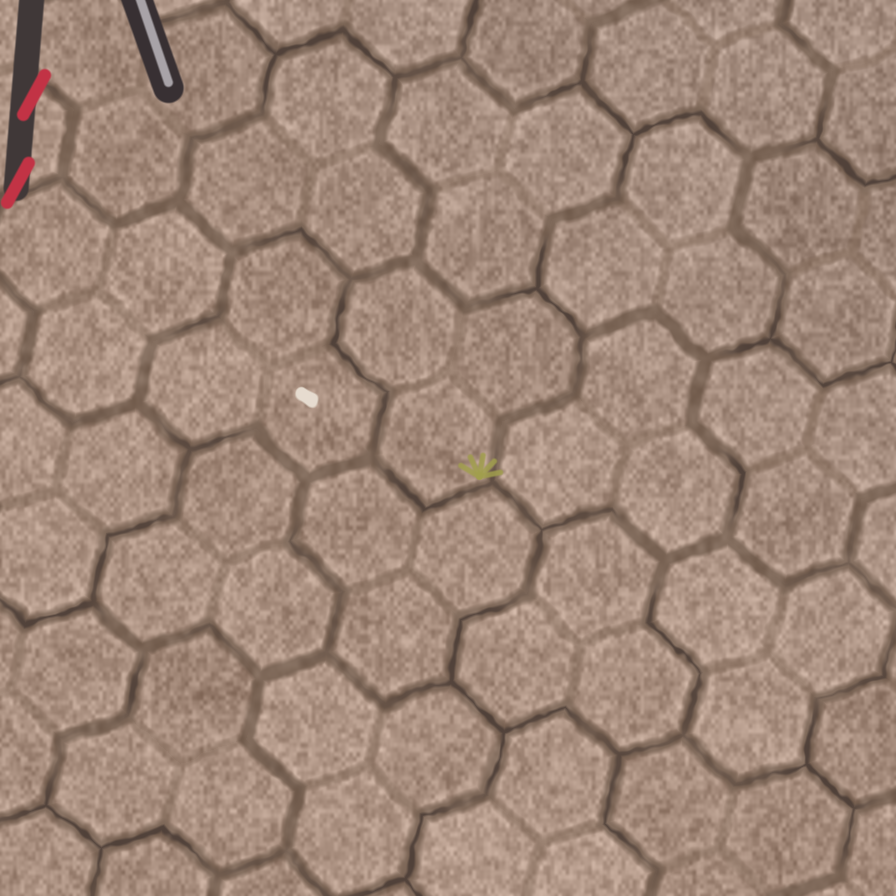
A three.js fragment shader for this texture:

```glsl
// Worn brown paving of hexagons moulded in blocks of three, with dark sandy joints.
varying vec2 vUv;

const vec2 STEP_A = vec2(0.1322, -0.0299);   // lattice step to the right
const vec2 STEP_B = vec2(0.0417, -0.1263);   // lattice step downwards
const vec2 ORIGIN = vec2(0.449, 0.638);

const vec3 STONE = vec3(0.665, 0.562, 0.500);
const vec3 GROOVE = vec3(0.545, 0.450, 0.385);
const vec3 JOINT = vec3(0.470, 0.385, 0.325);
const vec3 CRACK = vec3(0.290, 0.235, 0.210);

float hash(vec2 p) {
  return fract(sin(dot(p, vec2(127.1, 311.7))) * 43758.55);
}

float noise(vec2 p) {
  vec2 i = floor(p), f = fract(p);
  f = f * f * (3.0 - 2.0 * f);
  return mix(mix(hash(i), hash(i + vec2(1.0, 0.0)), f.x),
             mix(hash(i + vec2(0.0, 1.0)), hash(i + 1.0), f.x), f.y);
}

// Block of three that owns a cell; upward and downward blocks alternate
vec3 blockOf(vec2 cell) {
  float row = floor((cell.y + 0.5) / 2.0);
  float along = cell.x + row;
  float column = floor((along + 0.5) / 3.0);
  float place = along - 3.0 * column + cell.y - 2.0 * row;
  return vec3(column, row, step(1.5, place));
}

float blockHash(vec3 block) {
  return hash(block.xy * 3.1 + block.z * 17.3);
}

vec2 cellCentre(vec2 cell) {
  float h = blockHash(blockOf(cell));
  vec2 shift = vec2(h, fract(h * 37.0)) - 0.5;
  return ORIGIN + cell.x * STEP_A + cell.y * STEP_B + 0.007 * shift;
}

vec2 nearestCell(vec2 p) {
  vec2 d = p - ORIGIN;
  float det = STEP_A.x * STEP_B.y - STEP_A.y * STEP_B.x;
  vec2 skewed = vec2(d.x * STEP_B.y - d.y * STEP_B.x, STEP_A.x * d.y - STEP_A.y * d.x) / det;
  vec2 base = floor(skewed + 0.5), best = base;
  float bestDist = 10.0;
  for (int j = -1; j <= 1; j++) for (int i = -1; i <= 1; i++) {
    vec2 cell = base + vec2(float(i), float(j));
    float dist = length(p - cellCentre(cell));
    if (dist < bestDist) { bestDist = dist; best = cell; }
  }
  return best;
}

// x: distance to the block's outer joint, y: distance to its moulded groove
vec2 edgeDistances(vec2 p, vec2 cell) {
  vec2 edges = vec2(1.0), centre = cellCentre(cell);
  vec3 block = blockOf(cell);
  for (int j = -1; j <= 1; j++) for (int i = -1; i <= 1; i++) {
    if (i == 0 && j == 0) continue;
    vec2 next = cell + vec2(float(i), float(j));
    vec2 other = cellCentre(next);
    float d = dot(0.5 * (centre + other) - p, normalize(other - centre));
    if (length(blockOf(next) - block) > 0.5) edges.x = min(edges.x, d);
    else edges.y = min(edges.y, d);
  }
  return edges;
}

// Soft-edged stroke from a to b
float stroke(vec2 p, vec2 a, vec2 b, float radius) {
  vec2 ab = b - a;
  float t = clamp(dot(p - a, ab) / dot(ab, ab), 0.0, 1.0);
  return 1.0 - smoothstep(radius - 0.0015, radius + 0.0015, length(p - a - t * ab));
}

void main() {
  vec2 uv = vUv;
  vec2 p = uv + 0.006 * (vec2(noise(uv * 34.0), noise(uv * 34.0 + 50.0)) - 0.5)
              + 0.003 * (vec2(noise(uv * 110.0), noise(uv * 110.0 + 90.0)) - 0.5);
  vec2 cell = nearestCell(p);
  vec2 edges = edgeDistances(p, cell);

  // Stone: grain, stains and a tone for each hexagon and block
  float fine = noise(uv * vec2(240.0, 190.0)) - 0.5;
  float medium = noise(uv * vec2(115.0, 85.0) + 7.0) - 0.5;
  float stain = noise(uv * 22.0 + 3.0) - 0.5;
  float tone = 0.03 * (hash(cell + 5.0) - 0.5) + 0.035 * (blockHash(blockOf(cell)) - 0.5);
  vec3 color = STONE + tone + 0.15 * fine + 0.10 * medium + 0.05 * stain;
  color += vec3(-0.03, -0.02, -0.012) * smoothstep(0.5, 1.2, uv.x * 0.6 + uv.y * 0.7);

  // Worn pale rims, moulded grooves, then open joints
  float wear = noise(uv * 13.0 + 20.0);
  float rim = min(edges.x, edges.y + 0.003);
  color += 0.035 * smoothstep(0.008, 0.012, rim) * (1.0 - smoothstep(0.013, 0.020, rim));
  float groove = 1.0 - smoothstep(0.002, 0.009, edges.y);
  color = mix(color, GROOVE + 0.06 * fine, groove * (0.45 + 0.5 * wear));
  float joint = 1.0 - smoothstep(0.004, 0.010 + 0.003 * wear, edges.x);
  color = mix(color, JOINT + 0.10 * medium, 0.88 * joint);
  float crack = 1.0 - smoothstep(0.0005, 0.0045, edges.x + 0.003 * medium);
  color = mix(color, CRACK, crack * smoothstep(0.25, 0.75, wear) * 0.85);

  // Pale chip and a small weed in a joint
  color = mix(color, vec3(0.90, 0.86, 0.81), stroke(p, vec2(0.336, 0.559), vec2(0.347, 0.555), 0.008));
  for (int i = 0; i < 5; i++) {
    float angle = 0.2 + 0.6 * float(i);
    vec2 root = vec2(0.535, 0.468);
    vec2 tip = root + 0.024 * vec2(cos(angle), sin(angle));
    color = mix(color, vec3(0.63, 0.62, 0.30), 0.85 * stroke(uv, root, tip, 0.003));
  }

  // Dark pole with red clips and a glossy strap at the upper left
  color = mix(color, vec3(0.25, 0.22, 0.22), stroke(uv, vec2(0.037, 1.02), vec2(0.018, 0.79), 0.014));
  for (int i = 0; i < 2; i++) {
    vec2 clip = vec2(0.038, 0.890) - float(i) * vec2(0.018, 0.098);
    color = mix(color, vec3(0.76, 0.20, 0.27), stroke(uv, clip + vec2(0.012, 0.026), clip - vec2(0.012, 0.018), 0.007));
  }
  color = mix(color, vec3(0.22, 0.19, 0.20), stroke(uv, vec2(0.146, 1.02), vec2(0.188, 0.902), 0.017));
  color = mix(color, vec3(0.66, 0.64, 0.66), stroke(uv, vec2(0.150, 1.02), vec2(0.188, 0.908), 0.005));

  gl_FragColor = vec4(clamp(color, 0.0, 1.0), 1.0);
}
```
